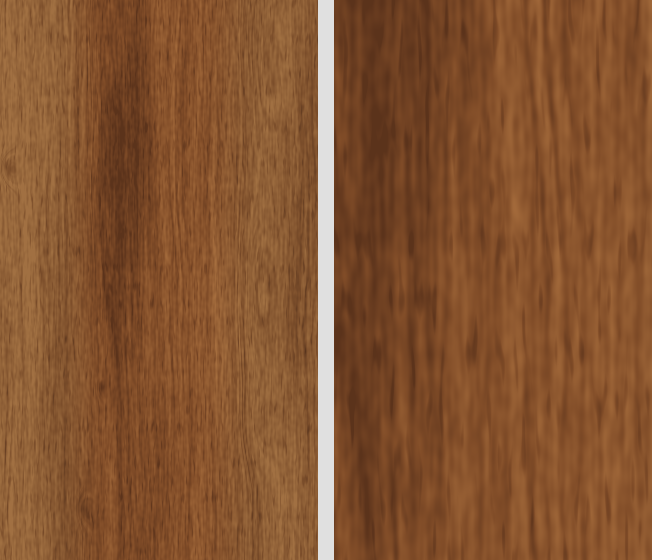
Left, the full canvas; right, a detail of the centre.
Reproduce this texture procedurally as a Shadertoy shader.

```glsl
// Warm brown walnut plank: vertical grain, stretched cathedral figures, small knots and fine pores.
#define DARK_WOOD   vec3(0.345, 0.205, 0.115)
#define MID_WOOD    vec3(0.490, 0.310, 0.170)
#define LIGHT_WOOD  vec3(0.630, 0.440, 0.258)
#define RED_TINT    vec3(1.035, 0.970, 0.920)
#define RING_COUNT  42.0
#define RING_DEPTH  0.24
#define STREAK_DEPTH 0.42
#define FIBRE_DEPTH 0.30
#define PORE_DEPTH  0.26
#define FIGURE_LIFT 2.0
#define BASE_TONE   0.62

const float TAU = 6.28318;

// Figures and knots: centre x, centre y, half width, half length (plank width = 1)
const int FIGURES = 8;
const vec4 figure[FIGURES] = vec4[](
    vec4(0.82, 0.84, 0.060, 0.25), vec4(0.82, 1.56, 0.055, 0.28),
    vec4(0.83, 0.42, 0.050, 0.13), vec4(0.33, 1.66, 0.040, 0.22),
    vec4(0.33, 1.08, 0.032, 0.30), vec4(0.32, 0.54, 0.022, 0.040),
    vec4(0.03, 1.23, 0.045, 0.055), vec4(0.27, 0.16, 0.030, 0.050));

vec2 gradientAt(vec2 cell) {
    vec3 q = fract(cell.xyx * vec3(0.1031, 0.1030, 0.0973));
    q += dot(q, q.yzx + 33.33);
    float angle = TAU * fract((q.x + q.y) * q.z);
    return vec2(cos(angle), sin(angle));
}

float gradientNoise(vec2 p) {
    vec2 i = floor(p), f = p - i;
    vec2 u = f * f * f * (f * (f * 6.0 - 15.0) + 10.0);
    vec2 e = vec2(0.0, 1.0);
    float low  = mix(dot(gradientAt(i), f), dot(gradientAt(i + e.yx), f - e.yx), u.x);
    float high = mix(dot(gradientAt(i + e), f - e), dot(gradientAt(i + 1.0), f - 1.0), u.x);
    return mix(low, high, u.y);
}

float bell(float x, float centre, float width) {
    float d = (x - centre) / width;
    return exp(-d * d);
}

// Coordinate across the grain; its contours are the growth lines. Also returns knot darkness.
float grainCoord(vec2 p, out float knot) {
    float g = p.x + 0.035 * gradientNoise(vec2(p.x * 3.0, p.y * 1.3) + 7.0)
                  + 0.010 * gradientNoise(vec2(p.x * 12.0, p.y * 4.0) + 31.0)
                  + 0.003 * gradientNoise(vec2(p.x * 60.0, p.y * 16.0));
    knot = 0.0;
    float wobble = 0.03 * gradientNoise(vec2(p.x * 4.0, p.y * 3.0) + 13.0);
    for (int k = 0; k < FIGURES; k++) {
        vec4 fig = figure[k];
        vec2 d = (p - fig.xy + vec2(wobble, 0.0)) / fig.zw;
        float q = dot(d, d);
        g += FIGURE_LIFT * fig.z * exp(-q);
        knot += exp(-q * 3.5) * (1.0 - smoothstep(0.06, 0.10, fig.w));
    }
    return g;
}

// Broad light and dark bands across the plank
float bandTone(vec2 p) {
    float x = p.x + 0.05 * gradientNoise(vec2(p.x * 2.0, p.y * 1.5) + 3.0);
    float heart = bell(x, 0.41, 0.085) * (0.22 + 0.20 * bell(p.y, 1.12, 0.45));
    return BASE_TONE + 0.24 * bell(x, 0.03, 0.15) + 0.13 * bell(x, 0.86, 0.13)
         - heart - 0.10 * bell(x, 0.31, 0.05)
         + 0.22 * gradientNoise(vec2(p.x * 7.0, p.y * 1.1) + 19.0);
}

vec3 woodColor(float tone) {
    tone = clamp(tone, 0.0, 1.0);
    return tone < 0.5 ? mix(DARK_WOOD, MID_WOOD, tone * 2.0)
                      : mix(MID_WOOD, LIGHT_WOOD, tone * 2.0 - 1.0);
}

void mainImage(out vec4 fragColor, in vec2 fragCoord) {
    vec2 p = fragCoord / iResolution.x;
    float knot;
    float g = grainCoord(p, knot);
    float tone = bandTone(p);

    // Growth rings: thin dark lines of uneven strength
    float phase = g * RING_COUNT + 1.6 * gradientNoise(vec2(g * 14.0, p.y * 0.5));
    float ring = pow(0.5 + 0.5 * sin(TAU * phase), 3.0);
    float strength = smoothstep(-0.35, 0.45, gradientNoise(vec2(g * 17.0, p.y * 0.9) + 41.0));
    tone += RING_DEPTH * (0.25 - ring) * strength;

    // Long streaks that follow the figure
    float streak = 0.55 * gradientNoise(vec2(g * 28.0, p.y * 0.7) + 5.0)
                 + 0.45 * gradientNoise(vec2(g * 75.0, p.y * 1.8) + 11.0);
    tone += STREAK_DEPTH * streak;

    // Fine fibres and short dark pores
    float fibre = gradientNoise(vec2(p.x * 135.0 + g * 10.0, p.y * 13.0) + 23.0)
                + 0.6 * gradientNoise(vec2(p.x * 110.0, p.y * 48.0) + 57.0);
    tone += FIBRE_DEPTH * fibre;
    float pore = gradientNoise(vec2(p.x * 120.0 + g * 20.0, p.y * 18.0) + 71.0);
    tone -= PORE_DEPTH * smoothstep(0.18, 0.50, pore);

    tone -= 0.40 * min(knot, 1.0);

    // Redder heartwood through the middle
    float redness = smoothstep(0.18, 0.34, p.x) * (1.0 - smoothstep(0.62, 0.82, p.x));
    vec3 color = woodColor(tone) * mix(vec3(1.0), RED_TINT, redness);
    fragColor = vec4(color, 1.0);
}
```
